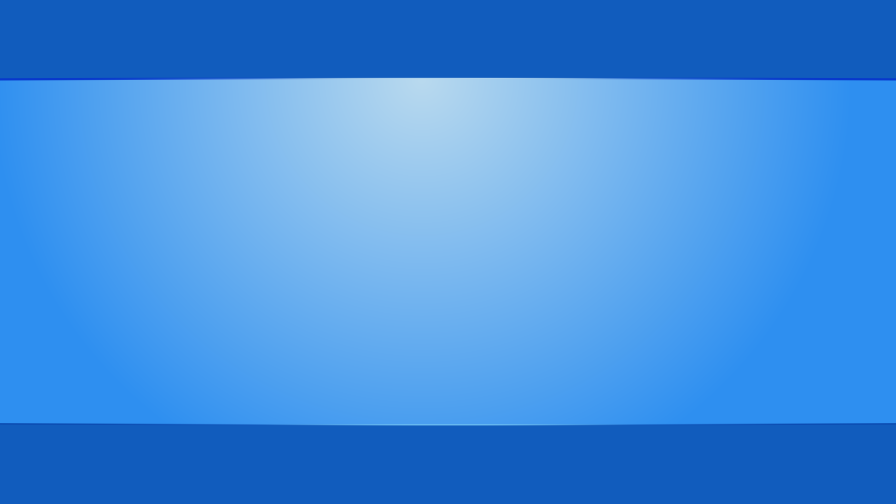
Reproduce this background procedurally as a Shadertoy shader.

```glsl
// Blue panel with a soft round glow, framed by two dark bands with thin shaded rims.

const vec3 BAND_COLOR = vec3(0.068, 0.361, 0.741);
const vec3 PANEL_COLOR = vec3(0.182, 0.562, 0.941);
const vec3 GLOW_COLOR = vec3(0.725, 0.852, 0.932);
const vec3 TOP_RIM_COLOR = vec3(0.03, 0.22, 0.80);
const vec3 BOTTOM_RIM_COLOR = vec3(0.04, 0.29, 0.69);
const vec3 TOP_SHINE_COLOR = vec3(0.74, 0.87, 0.95);
const vec3 BOTTOM_SHINE_COLOR = vec3(0.50, 0.82, 0.97);

// Heights are fractions of the canvas height; x positions of its width.
const float TOP_EDGE = 0.8425;
const float BOTTOM_EDGE = 0.1590;
const float EDGE_BOW = 0.0020;
const float GLOW_X = 0.471;
const float GLOW_RADIUS = 0.85;
const float TOP_RIM_HALF = 0.0022;
const float BOTTOM_RIM_HALF = 0.0014;
const float SHINE_HALF = 0.0011;

// Antialiased coverage of a region whose signed distance is negative inside.
float coverage(float dist, float pixel) {
    return clamp(0.5 - dist / pixel, 0.0, 1.0);
}

float lineMask(float offset, float halfWidth, float pixel) {
    return coverage(abs(offset) - halfWidth, pixel);
}

void mainImage(out vec4 fragColor, in vec2 fragCoord) {
    vec2 uv = fragCoord / iResolution.xy;
    float aspect = iResolution.x / iResolution.y;
    float pixel = 1.0 / iResolution.y;

    // Radial glow hanging from the upper edge
    vec2 fromGlow = vec2((uv.x - GLOW_X) * aspect, uv.y - TOP_EDGE);
    float fade = min(length(fromGlow) / GLOW_RADIUS, 1.0);
    vec3 color = mix(GLOW_COLOR, PANEL_COLOR, fade);

    // Bands, with edges bowed slightly outward at the centre
    float side = abs(2.0 * uv.x - 1.0);
    float bow = EDGE_BOW * (1.0 - side * side);
    float aboveTop = uv.y - TOP_EDGE - bow;
    float aboveBottom = uv.y - BOTTOM_EDGE + bow;
    float panel = coverage(max(aboveTop, -aboveBottom), pixel);
    color = mix(BAND_COLOR, color, panel);

    // Dark rims that strengthen toward the sides
    float rim = smoothstep(0.2, 0.9, side);
    color = mix(color, TOP_RIM_COLOR, rim * lineMask(aboveTop, TOP_RIM_HALF, pixel));
    color = mix(color, BOTTOM_RIM_COLOR, rim * lineMask(aboveBottom, BOTTOM_RIM_HALF, pixel));

    // Pale shine along the middle of both edges
    float shine = 0.85 * (1.0 - smoothstep(0.05, 0.45, side));
    color = mix(color, TOP_SHINE_COLOR, shine * lineMask(aboveTop, SHINE_HALF, pixel));
    color = mix(color, BOTTOM_SHINE_COLOR, shine * lineMask(aboveBottom, SHINE_HALF, pixel));

    fragColor = vec4(color, 1.0);
}
```
